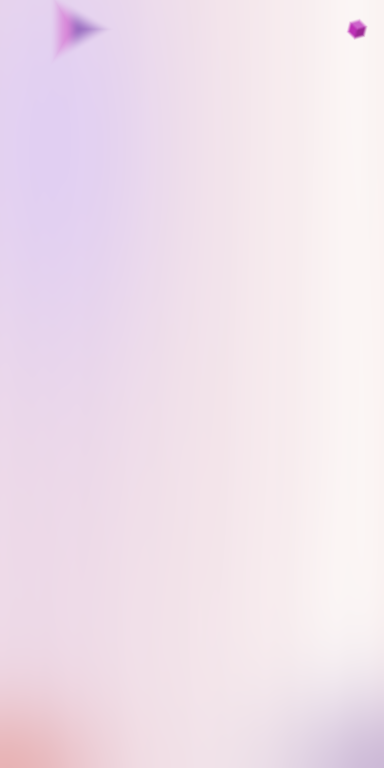
This background is drawn by a Shadertoy shader. Its source:

```glsl
const vec3 ROSE = vec3(0.932, 0.855, 0.908);
const vec3 BLUSH = vec3(0.951, 0.890, 0.915);
const vec3 PETAL = vec3(0.970, 0.928, 0.935);
const vec3 IVORY = vec3(0.985, 0.964, 0.960);
const vec3 LAVENDER = vec3(0.880, 0.810, 0.952);
const vec3 CORAL = vec3(0.905, 0.690, 0.695);
const vec3 MAUVE = vec3(0.790, 0.710, 0.835);
const vec3 ORCHID = vec3(0.840, 0.500, 0.840);
const vec3 VIOLET = vec3(0.580, 0.390, 0.740);
const vec3 MAGENTA = vec3(0.740, 0.180, 0.710);

// Soft elliptical falloff, 1 at the centre
float glow(vec2 p, vec2 centre, vec2 radius) {
    vec2 q = (p - centre) / radius;
    return exp(-dot(q, q));
}

mat2 rotation(float angle) {
    float c = cos(angle), s = sin(angle);
    return mat2(c, s, -s, c);
}

// Triangle pointing right, with a given inner radius
float triangleDistance(vec2 q, float radius) {
    return max(-q.x, 0.5 * q.x + 0.866 * abs(q.y)) - radius;
}

float hexagonDistance(vec2 q, float radius) {
    q = abs(q);
    return max(q.x, 0.5 * q.x + 0.866 * q.y) - radius;
}

float coverage(float dist, float blur) {
    return 1.0 - smoothstep(-blur, blur, dist);
}

// Four-stop sweep from rose on the left to ivory on the right
vec3 sweep(float x) {
    vec3 colour = mix(ROSE, BLUSH, smoothstep(0.15, 0.55, x));
    colour = mix(colour, PETAL, smoothstep(0.48, 0.80, x));
    return mix(colour, IVORY, smoothstep(0.74, 0.94, x));
}

// Faint vertical grain from layered sines
float streaks(vec2 p, float amplitude) {
    float sum = 0.0;
    float frequency = 38.0;
    for (int i = 0; i < 3; i++) {
        sum += amplitude * sin(frequency * p.x + 1.5 * sin(2.0 * p.y + float(i)));
        frequency *= 1.9;
        amplitude *= 0.6;
    }
    return sum;
}

vec3 backdrop(vec2 p) {
    float lift = 1.0 - smoothstep(0.0, 0.9, p.y);
    vec3 colour = sweep(p.x + 0.06 * lift);
    colour = mix(colour, LAVENDER, 0.95 * glow(p, vec2(0.13, 1.62), vec2(0.29, 0.62)));
    colour -= vec3(0.004, 0.012, 0.012) * smoothstep(0.94, 1.0, p.x);
    colour = mix(colour, CORAL, 0.95 * glow(p, vec2(0.0, -0.02), vec2(0.25, 0.20)));
    colour = mix(colour, MAUVE, 0.95 * glow(p, vec2(1.03, -0.02), vec2(0.31, 0.23)));
    return colour + streaks(p, 0.0012);
}

// Out-of-focus triangular gem
vec3 paintTriangle(vec3 base, vec2 q, float radius, float blur) {
    float mask = coverage(triangleDistance(q, radius), blur);
    vec3 colour = mix(ORCHID, VIOLET, smoothstep(-0.5 * radius, 0.7 * radius, q.x));
    return mix(base, colour, 0.92 * mask);
}

// Small cube seen corner-on, with three shaded faces
vec3 paintCube(vec3 base, vec2 q, float radius, float blur) {
    float mask = coverage(hexagonDistance(q, radius), blur);
    float topFace = smoothstep(-blur, blur, q.y - 0.577 * abs(q.x));
    float sideFace = smoothstep(-blur, blur, q.x);
    vec3 colour = mix(MAGENTA, MAGENTA * 0.82, sideFace);
    colour = mix(colour, mix(MAGENTA, ORCHID, 0.65), topFace);
    return mix(base, colour, mask);
}

void mainImage(out vec4 fragColor, in vec2 fragCoord) {
    // Canvas width is 1, height is 2
    vec2 p = fragCoord / iResolution.xy * vec2(1.0, 2.0);
    vec3 colour = backdrop(p);
    colour = paintTriangle(colour, p - vec2(0.186, 1.924), 0.032, 0.026);
    colour = paintCube(colour, rotation(0.25) * (p - vec2(0.930, 1.924)), 0.021, 0.006);
    fragColor = vec4(colour, 1.0);
}
```
